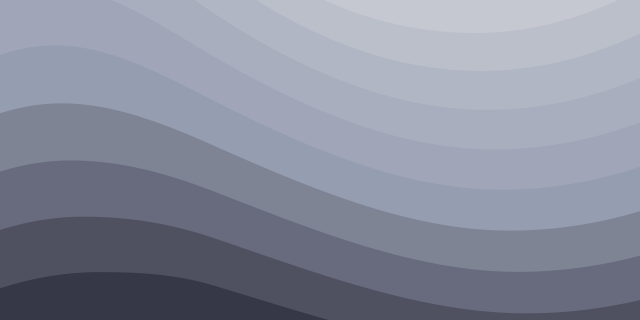
Give the GLSL for this background, as a Shadertoy shader.

```glsl
// Ten stacked slate-blue wave bands, dark at the lower left and pale at the upper right.

#define GRID vec2(768.0, 384.0) // layout units across the canvas
#define BANDS 10
#define MID_X 256.0             // where each wave falls between crest and trough

const vec3 BAND_COLORS[BANDS] = vec3[](
    vec3(0.210, 0.220, 0.278), vec3(0.310, 0.318, 0.380),
    vec3(0.404, 0.420, 0.490), vec3(0.498, 0.518, 0.584),
    vec3(0.584, 0.616, 0.690), vec3(0.627, 0.647, 0.718),
    vec3(0.663, 0.682, 0.745), vec3(0.694, 0.714, 0.769),
    vec3(0.733, 0.749, 0.792), vec3(0.773, 0.784, 0.820));

// Cubic through points a and b with the given end slopes
float hermite(float x, vec2 a, vec2 b, float slopeA, float slopeB) {
    float span = b.x - a.x;
    float t = (x - a.x) / span;
    float s = 1.0 - t;
    return mix(a.y, b.y, t * t * (3.0 - 2.0 * t))
         + span * t * s * (slopeA * s - slopeB * t);
}

// Parabola with its vertex at the given point, passing through end
float parabola(float x, vec2 vertex, vec2 end) {
    float t = (x - vertex.x) / (end.x - vertex.x);
    return mix(vertex.y, end.y, t * t);
}

// Depth below the top edge of wave k, counted from the bottom
float waveDepth(float x, float k) {
    vec2 start  = vec2(0.0, 346.0 - 70.0 * k);
    vec2 crest  = vec2(120.0 - 21.0 * k + 1.9 * k * k, 326.5 - 66.0 * k - 0.5 * k * k);
    vec2 middle = vec2(MID_X, 342.5 - 57.5 * k + 0.5 * k * k);
    vec2 trough = vec2(643.0 - 11.5 * k + 0.3 * k * k, 426.0 - 50.0 * k + 0.0265 * k * k * k);
    vec2 end    = vec2(GRID.x, 413.3 - 53.3 * k);
    float slope = 0.30 + 0.036 * k + 0.004 * k * k;

    if (x < crest.x)  return parabola(x, crest, start);
    if (x < middle.x) return hermite(x, crest, middle, 0.0, slope);
    if (x < trough.x) return hermite(x, middle, trough, slope, 0.0);
    return parabola(x, trough, end);
}

void mainImage(out vec4 fragColor, in vec2 fragCoord) {
    vec2 p = fragCoord / iResolution.xy * GRID;
    float depth = GRID.y - p.y;
    float pixel = GRID.y / iResolution.y;

    // Each wave edge reveals the next paler band above it
    vec3 color = BAND_COLORS[0];
    for (int i = 1; i < BANDS; i++) {
        float k = float(i - 1);
        float edge = waveDepth(p.x, k);
        float slope = (waveDepth(p.x + pixel, k) - edge) / pixel;
        float dist = (edge - depth) / sqrt(1.0 + slope * slope);
        color = mix(color, BAND_COLORS[i], clamp(dist / pixel + 0.5, 0.0, 1.0));
    }
    fragColor = vec4(color, 1.0);
}
```
